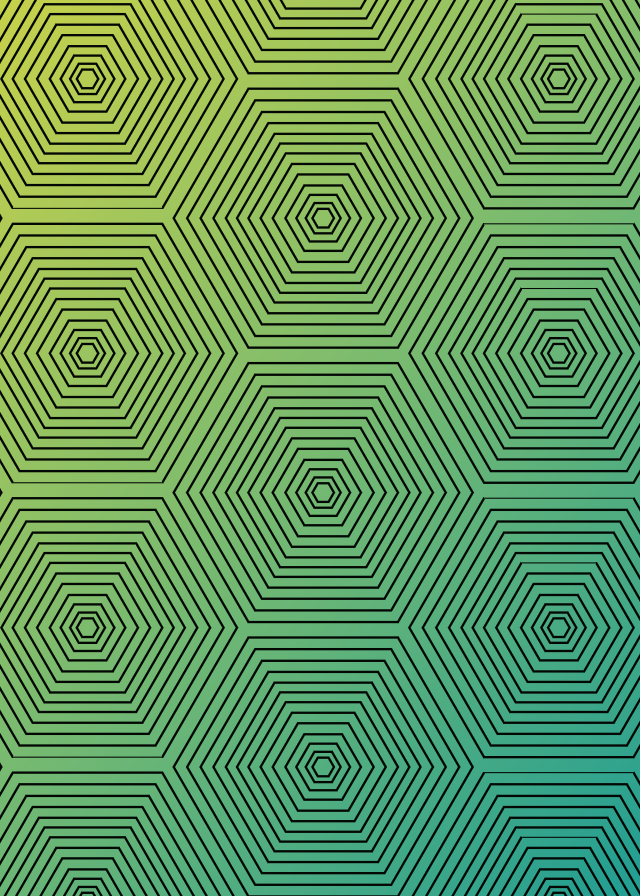
Give the GLSL for this pattern, as a Shadertoy shader.

```glsl
const vec2 PITCH = vec2(0.2630, 0.30625);   // column and row spacing
const vec2 ORIGIN = vec2(0.3607, 0.2435);   // centre of one middle hexagon
const float STAGGER = 0.1508;               // drop of every other column
const float LINE_HALF = 0.0013;
const float THIN_HALF = 0.0006;
const vec3 INK = vec3(0.015, 0.03, 0.015);

const int RINGS = 13;
const float RADII[RINGS] = float[RINGS](
    0.0104, 0.0169, 0.0260, 0.0365, 0.0488, 0.0605, 0.0723,
    0.0833, 0.0941, 0.1061, 0.1185, 0.1315, 0.1445);

// Slanted-side and flat-side distances of a flat-topped hexagon
vec2 hexSides(vec2 p) {
    vec2 a = abs(p);
    return vec2(dot(a, vec2(0.8660254, 0.5)), a.y);
}

float hexRadius(vec2 p) {
    vec2 sides = hexSides(p);
    return max(sides.x, sides.y);
}

// Offset from the centre of the hexagon in a column closest to p
vec2 columnCell(vec2 p, float column) {
    p -= vec2(column * PITCH.x, mod(column, 2.0) * STAGGER);
    p.y -= PITCH.y * floor(p.y / PITCH.y + 0.5);
    return p;
}

// Nearest hexagon: xy is the local offset, z the column
vec3 nearestHex(vec2 p) {
    float left = floor(p.x / PITCH.x);
    vec2 a = columnCell(p, left);
    vec2 b = columnCell(p, left + 1.0);
    return hexRadius(a) < hexRadius(b) ? vec3(a, left) : vec3(b, left + 1.0);
}

// Some flat edges in the side columns are drawn finer
float lineHalfWidth(vec2 p, float column, int ring) {
    vec2 sides = hexSides(p);
    bool flatEdge = sides.y > sides.x;
    bool outer = ring == RINGS - 1;
    bool leftFine = column < 0.0 && p.y > 0.0 && outer;
    bool rightFine = column > 0.0 && p.y < 0.0 && (outer || ring == 6);
    return flatEdge && (leftFine || rightFine) ? THIN_HALF : LINE_HALF;
}

float ringCoverage(vec2 p, float column, float pixel) {
    float radius = hexRadius(p);
    float coverage = 0.0;
    for (int i = 0; i < RINGS; i++) {
        float edge = lineHalfWidth(p, column, i) - abs(radius - RADII[i]);
        coverage = max(coverage, clamp(edge / pixel + 0.5, 0.0, 1.0));
    }
    return coverage;
}

// Diagonal blend from yellow through green to teal
vec3 background(float t) {
    vec3 yellow = vec3(0.78, 0.82, 0.29);
    vec3 green = vec3(0.47, 0.73, 0.44);
    vec3 teal = vec3(0.13, 0.62, 0.58);
    return t < 0.5 ? mix(yellow, green, t * 2.0) : mix(green, teal, t * 2.0 - 1.0);
}

void mainImage(out vec4 fragColor, in vec2 fragCoord) {
    // Canvas heights, measured down from the top left
    float pixel = 1.0 / iResolution.y;
    vec2 p = vec2(fragCoord.x, iResolution.y - fragCoord.y) * pixel;
    float diagonal = (p.x + p.y) / (1.0 + iResolution.x * pixel);

    vec3 cell = nearestHex(p - ORIGIN);
    float ink = ringCoverage(cell.xy, cell.z, pixel);
    fragColor = vec4(mix(background(diagonal), INK, ink), 1.0);
}
```
